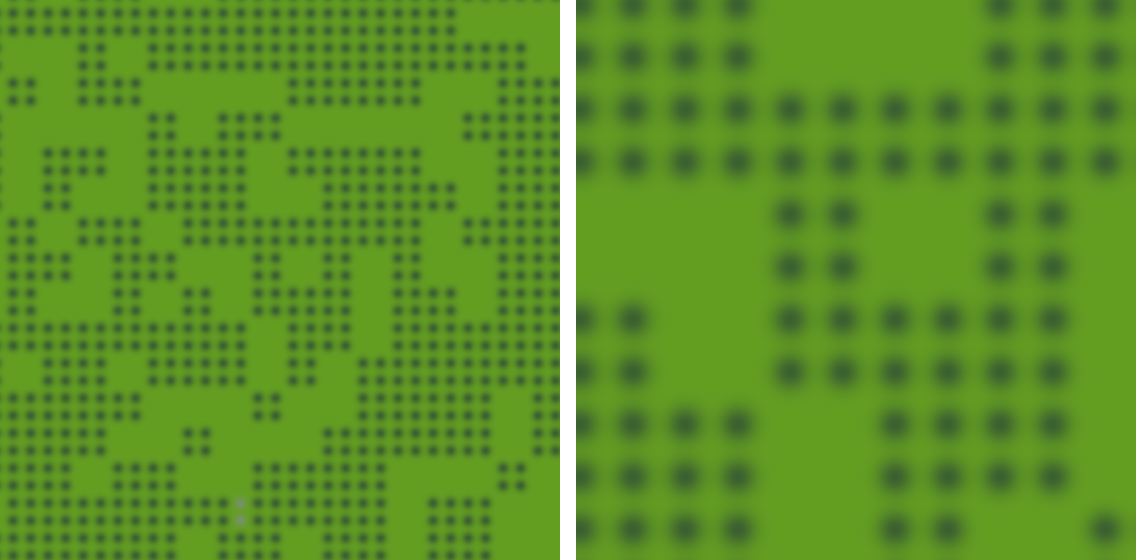
Left, the full canvas; right, a detail of the centre.
Write a three.js fragment shader that draws this pattern.

```glsl
varying vec2 vUv;

float hash(vec2 p) {
  return fract(sin(dot(p, vec2(127.1, 311.7))) * 43758.5453);
}

// Each block holds two by two dots and is either filled or empty
float filled(vec2 dotId) {
  return step(hash(floor(dotId / 2.0) + 3.0), 0.7);
}

void main() {
  vec3 grass = vec3(0.392, 0.62, 0.13);
  vec3 darkDot = vec3(0.23, 0.375, 0.19);
  vec3 paleDot = vec3(0.46, 0.57, 0.42);

  vec2 grid = vUv * 32.0 + vec2(-0.25, 0.25);
  vec2 home = floor(grid);
  vec3 color = grass;

  // Sum the soft dots nearby, so that blurs run over cell borders
  for (int y = -1; y <= 1; y++) {
    for (int x = -1; x <= 1; x++) {
      vec2 id = home + vec2(float(x), float(y));
      vec2 d = grid - id - 0.5;
      float blur = exp(-9.2 * dot(d, d));

      // A single faded pair, one dot above the other
      bool faded = id.x == 13.0 && floor(id.y / 2.0) == 1.0;
      vec3 ink = faded ? paleDot : darkDot;
      float present = faded ? 1.0 : filled(id);
      color += (ink - grass) * blur * present;
    }
  }

  gl_FragColor = vec4(color, 1.0);
}
```
